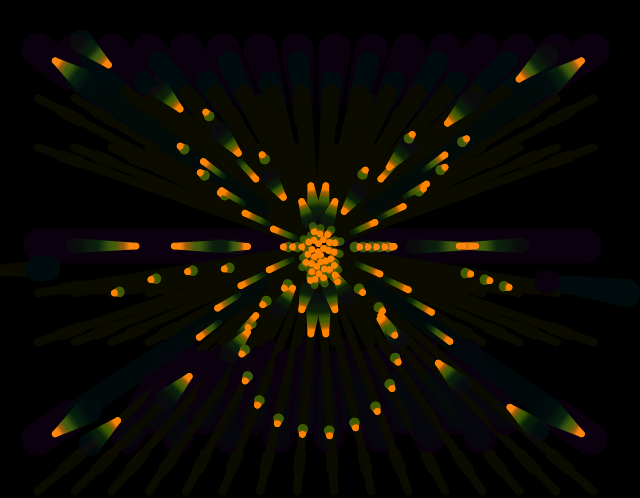
Reproduce this background procedurally as a Shadertoy shader.

```glsl
const float SPAN = 598.0; // layout units in one canvas height
const vec3 ORANGE = vec3(1.0, 0.52, 0.0);
const vec3 AMBER = vec3(0.56, 0.36, 0.0);
const vec3 LIME = vec3(0.26, 0.37, 0.0);
const vec3 FOREST = vec3(0.02, 0.12, 0.03);
const vec3 TEAL = vec3(0.0, 0.045, 0.05);
const vec3 PURPLE = vec3(0.045, 0.0, 0.05);
const vec3 OLIVE = vec3(0.045, 0.045, 0.0);

float along(vec2 p, vec2 a, vec2 b) {
    vec2 d = b - a;
    return clamp(dot(p - a, d) / max(dot(d, d), 0.001), 0.0, 1.0);
}

// Coverage of a tapered capsule
float capsule(vec2 p, vec2 a, vec2 b, vec2 radii, float aa) {
    float t = along(p, a, b);
    float d = length(p - mix(a, b, t)) - mix(radii.x, radii.y, t);
    return 1.0 - smoothstep(-aa, aa, d);
}

vec3 emberRamp(float t) {
    vec3 c = mix(ORANGE, AMBER, smoothstep(0.08, 0.22, t));
    c = mix(c, LIME, smoothstep(0.2, 0.36, t));
    c = mix(c, FOREST, smoothstep(0.36, 0.66, t));
    return mix(c, TEAL, smoothstep(0.66, 1.0, t));
}

// Bright head with a cooling tail; a negative reach points inward
vec3 comet(vec2 p, vec2 head, float reach, float tailRadius, float fade, float aa) {
    vec2 tail = head + normalize(head) * reach;
    float body = capsule(p, head, tail, vec2(4.0, tailRadius), aa);
    float tip = capsule(p, head, head, vec2(4.0), aa);
    vec3 glow = emberRamp(fade * along(p, head, tail)) * body;
    return mix(glow, ORANGE, tip);
}

vec3 spark(vec2 p, vec2 head, float aa) {
    return comet(p, head, -6.0, 6.5, 0.4, aa);
}

// Faint fans of tubes leading to rows of end points
vec3 backdrop(vec2 p, float aa) {
    vec3 c = PURPLE * capsule(p, vec2(-333, 2), vec2(320, 2), vec2(21), aa);
    float row[5] = float[5](179.0, 120.0, -55.0, -114.0, -293.0);
    for (int i = 0; i < 16; i++) {
        float x = -337.0 + 44.5 * float(i);
        float odd = mod(float(i), 2.0);
        vec2 top = vec2(x, 237.0);
        vec2 low = vec2(x * 0.68, -228.0 + 22.0 * odd);
        c = mix(c, PURPLE, capsule(p, top, top * 0.74, vec2(20, 14), aa));
        c = mix(c, PURPLE, capsule(p, low, low * vec2(0.8, 0.6), vec2(19, 14), aa));
        c = mix(c, TEAL, capsule(p, top * (0.84 + 0.1 * odd), top * 0.58, vec2(13, 9), aa));
        c = mix(c, TEAL, 0.6 * capsule(p, low, low * 0.7, vec2(13, 9), aa));
        c = mix(c, OLIVE, capsule(p, top * 0.78, vec2(0), vec2(10, 6), aa));
        for (int j = 0; j < 5; j++) {
            vec2 end = vec2(x, row[j]);
            float beam = capsule(p, end, vec2(0), vec2(5), aa);
            float bead = capsule(p, end * 0.91, end * 0.85, vec2(7), aa);
            c = mix(c, OLIVE, max(beam, bead));
        }
    }
    for (int q = 0; q < 4; q++) {
        vec2 corner = vec2(q % 2 == 0 ? -337 : 327, q < 2 ? 237 : -230);
        c = mix(c, PURPLE, capsule(p, corner, corner * 0.88, vec2(20), aa));
        c = mix(c, TEAL, 0.7 * capsule(p, corner * 0.86, corner * 0.2, vec2(15, 9), aa));
    }
    // Side drifters
    c = mix(c, OLIVE, capsule(p, vec2(-390, -28), vec2(-340, -26), vec2(6, 10), aa));
    c = mix(c, TEAL, capsule(p, vec2(-337, -26), vec2(-325, -25), vec2(15), aa));
    c = mix(c, TEAL, capsule(p, vec2(280, -42), vec2(370, -55), vec2(9, 17), aa));
    return mix(c, PURPLE, capsule(p, vec2(273, -41), vec2(276, -41), vec2(14), aa));
}

// Four mirrored arms of long tails, thin streaks and loose sparks
vec3 arms(vec2 p, float aa) {
    vec3 c = vec3(0);
    vec2 wideStart[4] = vec2[4](vec2(42, 60), vec2(31, 43), vec2(31, 49), vec2(20, 33));
    vec2 thinStart[4] = vec2[4](vec2(54, 22), vec2(68, 30), vec2(59, 27), vec2(74, 32));
    for (int q = 0; q < 4; q++) {
        float side = q % 2 == 0 ? -1.0 : 1.0;
        vec2 s = vec2(side, q < 2 ? 1.0 : -1.0);
        for (int i = 0; i < 4; i++) {
            float k = float(i);
            vec2 wide = wideStart[q] + vec2(46.0 * k + 8.0 * k * k, 53.0 * k);
            vec2 thin = thinStart[q] + vec2(37.0 * k - 3.0 * k * k, 15.0 * k + 4.0 * k * k);
            c = max(c, comet(p, s * wide, 28.0 + 5.0 * k, 11.0 + k, 1.0, aa));
            c = max(c, comet(p, s * thin, -30.0, 3.5, 0.65, aa));
        }
        c = max(c, comet(p, s * vec2(316, 224), -48.0, 16.0, 1.0, aa));
        c = max(c, comet(p, s * vec2(75, 82), 28.0, 4.0, 0.6, aa));
    }
    for (int i = 0; i < 6; i++) {
        float side = i % 2 == 0 ? -1.0 : 1.0;
        float k = float(i / 2);
        vec2 outer = vec2(172.0 - 25.0 * k, 126.0 - 37.0 * k + 4.0 * k * k);
        vec2 inner = vec2(62.0 + 62.0 * k, 102.0 + 47.0 * k);
        c = max(c, spark(p, vec2(side, 1) * outer * (1.0 + 0.035 * side), aa));
        if (i < 4) c = max(c, spark(p, vec2(side, 1) * inner * (1.0 - 0.09 * side), aa));
        if (i < 4) c = max(c, spark(p, vec2(-113.0 - 44.0 * float(i), -26.0 - 3.2 * float(i * i)), aa));
        if (i < 3) c = max(c, spark(p, vec2(183.0 + 23.0 * float(i), -32.0 - 8.0 * float(i)), aa));
    }
    return c;
}

// Level and upright tails, the lower ring and the dense core
vec3 centre(vec2 p, float aa) {
    vec3 c = vec3(0);
    for (int i = 0; i < 4; i++) {
        float side = i % 2 == 0 ? -1.0 : 1.0;
        float outward = i < 2 ? 1.0 : -1.0;
        vec2 level = vec2(i < 2 ? 194.0 * side - 25.0 : 181.0 * side + 8.0, 1.5);
        c = max(c, comet(p, level, 75.0 * outward, 9.0, 1.0, aa));
        c = max(c, comet(p, vec2(88.0 * side + 3.0, 1.0), -40.0 * side, 9.0, 1.0, aa));
        c = max(c, comet(p, vec2(9.0 * side, i < 2 ? 74.0 : -104.0), -40.0, 10.0, 0.9, aa));
        c = max(c, comet(p, vec2(20.0 * side, i < 2 ? 55.0 : -75.0), -25.0, 9.0, 0.8, aa));
    }
    for (int i = 0; i < 18; i++) {
        float a = radians(20.0 * float(i) - 83.0);
        c = max(c, spark(p, vec2(2, -133) + 94.0 * vec2(cos(a), sin(a)), aa));
    }
    for (int i = 0; i < 30; i++) {
        float k = float(i);
        vec2 scatter = sqrt(k) * vec2(3.6 * cos(k * 2.4), 5.8 * sin(k * 2.4));
        c = max(c, comet(p, scatter + vec2(2.5, -9.3), 7.0, 5.0, 0.45, aa));
        if (i < 5) c = max(c, spark(p, vec2(50.0 + 10.0 * k, 0.5), aa));
        if (i < 3) c = max(c, spark(p, vec2(-42.0 + 11.0 * k, 0.5), aa));
    }
    return c;
}

void mainImage(out vec4 fragColor, in vec2 fragCoord) {
    float aa = 0.7 * SPAN / iResolution.y;
    vec2 p = (fragCoord - 0.5 * iResolution.xy) / iResolution.y * SPAN + vec2(2, -2);
    vec3 color = max(backdrop(p, aa), max(arms(p, aa), centre(p, aa)));
    fragColor = vec4(color, 1.0);
}
```
